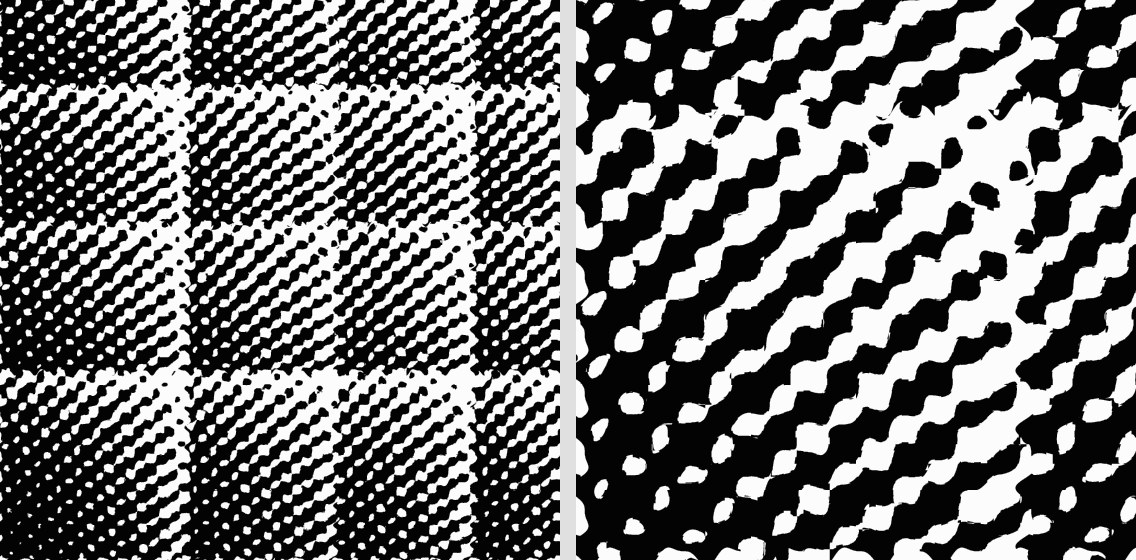
Left: the whole. Right: its middle third, enlarged.
A WebGL 1 fragment shader for this pattern:

```glsl
precision highp float;

uniform vec2 u_resolution;

float hash(vec2 p) {
  return fract(sin(dot(p, vec2(12.9898, 78.233))) * 43758.5453);
}

// Band count along one axis; the bands narrow as it grows
float bandIndex(float t) {
  return 3.66 * t * pow(abs(t) + 1e-5, 0.19);
}

// Sawtooth brightness; every other edge is strong
float bandLevel(float t) {
  float q = bandIndex(t);
  float ramp = fract(q);
  float contrast = 0.55 - 0.2 * cos(3.14159 * q);
  float level = 0.5 + (ramp - 0.5) * contrast;
  level += 0.36 * smoothstep(0.84, 0.95, ramp);
  return level - 0.3 * (1.0 - ramp) * step(q, 1.0);
}

// Bends the stripes inside each band
float bend(float t) {
  return sin(3.14159 * fract(bandIndex(t)));
}

// Two octaves of small waves, each axis pushed by the other
vec2 ripple(vec2 p) {
  return sin(180.0 * p.yx) + 0.4 * sin(360.0 * p.yx + 1.0);
}

float ink(vec2 p) {
  vec2 wave = ripple(p);
  vec2 band = p - 0.005 * wave;
  vec2 grain = p - 0.0025 * wave;
  float tone = bandLevel(band.x) + bandLevel(band.y) - 1.05;

  // Diagonal stripes, cut into beads by a grating across them
  float phase = 6.28318 * (21.0 * grain.x - 24.5 * grain.y) + 1.0;
  float stripes = 0.65 * sin(phase + 1.5 * (bend(p.x) - bend(p.y)));
  float beads = 0.33 * cos(6.28318 * (33.0 * p.x + 28.0 * p.y));

  // Fine roughness along the edges
  float rough = 0.22 * (hash(floor(p * 256.0)) - 0.5);
  return step(0.0, tone + stripes + beads + rough);
}

void main() {
  // Average a 4 by 4 grid of samples for smooth edges
  float sum = 0.0;
  for (int j = 0; j < 4; j++) {
    for (int i = 0; i < 4; i++) {
      vec2 offset = (vec2(float(i), float(j)) + 0.5) / 4.0 - 0.5;
      sum += ink((gl_FragCoord.xy + 1.2 * offset) / u_resolution);
    }
  }
  gl_FragColor = vec4(vec3(0.01 + 0.98 * sum / 16.0), 1.0);
}
```
